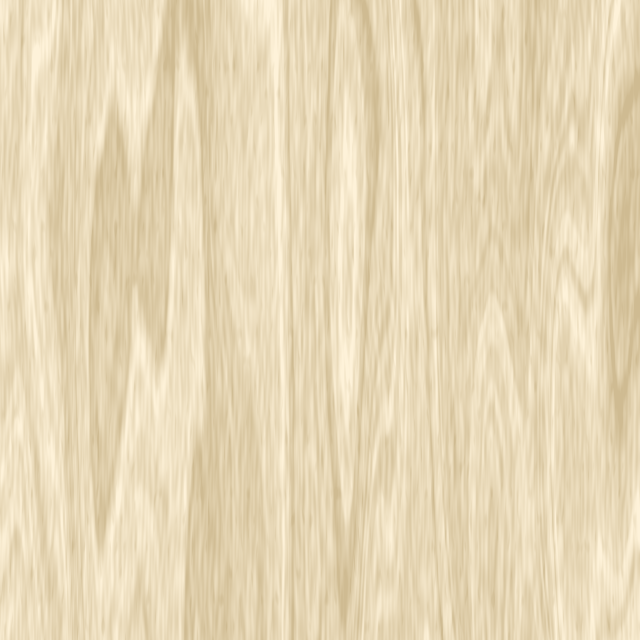
Write a WebGL 1 fragment shader that draws this texture.

```glsl
precision highp float;
uniform vec2 u_resolution;

const vec3 SHADOW_WOOD = vec3(0.86, 0.79, 0.645);
const vec3 PALE_WOOD = vec3(0.98, 0.93, 0.825);
const float MEAN_TONE = 0.43;
const float RING_DRIFT = 4.0;       // sideways slope of the ring field
const vec2 BROAD_SCALE = vec2(7.5, 0.75);
const vec2 MEDIUM_SCALE = vec2(18.0, 1.15);
const vec2 WOBBLE_SCALE = vec2(55.0, 5.0);
const vec2 SHADE_SCALE = vec2(8.0, 1.0);
const vec2 FIBRE_SCALE = vec2(230.0, 16.0);
const vec2 FLECK_SCALE = vec2(170.0, 24.0);
const float SHADE_STRENGTH = 0.4;
const float FIBRE_STRENGTH = 0.6;
const float FLECK_STRENGTH = 0.35;

float hash1(float n) {
  return fract(sin(n * 12.9898 + 4.137) * 43758.547);
}

vec2 gradientAt(vec2 cell) {
  float angle = 6.28319 * fract(sin(dot(cell, vec2(127.1, 311.7))) * 43758.547);
  return vec2(cos(angle), sin(angle));
}

float gradientNoise(vec2 p) {
  vec2 i = floor(p);
  vec2 f = p - i;
  vec2 u = f * f * f * (f * (f * 6.0 - 15.0) + 10.0);
  float a = dot(gradientAt(i), f);
  float b = dot(gradientAt(i + vec2(1.0, 0.0)), f - vec2(1.0, 0.0));
  float c = dot(gradientAt(i + vec2(0.0, 1.0)), f - vec2(0.0, 1.0));
  float d = dot(gradientAt(i + vec2(1.0, 1.0)), f - vec2(1.0, 1.0));
  return mix(mix(a, b, u.x), mix(c, d, u.x), u.y);
}

// Random levels joined by fairly crisp steps
float lineNoise(float x) {
  float i = floor(x);
  return mix(hash1(i), hash1(i + 1.0), smoothstep(0.12, 0.88, x - i)) - 0.5;
}

// Smooth field whose contours are the growth rings cut lengthwise
float ringField(vec2 p) {
  return RING_DRIFT * p.x
    + gradientNoise(p * BROAD_SCALE + 17.3)
    + 0.42 * gradientNoise(p * MEDIUM_SCALE + 41.7)
    + 0.025 * gradientNoise(p * WOBBLE_SCALE + 73.1);
}

// One layer of rings, faded out where it is finer than the pixel grid
float ringLayer(float field, float footprint, float frequency, float seed) {
  float blur = frequency * footprint;
  return lineNoise(field * frequency + seed) / (1.0 + blur * blur);
}

void main() {
  vec2 p = gl_FragCoord.xy / u_resolution;

  // Growth rings from broad bands to thin lines
  float field = ringField(p);
  float footprint = abs(ringField(p + vec2(1.0 / u_resolution.x, 0.0)) - field);
  float rings = 0.75 * ringLayer(field, footprint, 4.5, 11.0)
    + 0.75 * ringLayer(field, footprint, 12.0, 57.0)
    + 0.65 * ringLayer(field, footprint, 27.0, 131.0);

  // Soft patches of stain
  float shade = gradientNoise(p * SHADE_SCALE + 91.9);

  // Fine fibres and short dark pores, leaning slightly with the grain
  vec2 grain = p + vec2(0.012 * gradientNoise(p * vec2(5.0, 2.0) + 5.5), 0.0);
  float fibre = gradientNoise(grain * FIBRE_SCALE)
    + 0.5 * gradientNoise(grain * FIBRE_SCALE * vec2(0.45, 0.5) + 23.0);
  float fleck = smoothstep(0.25, 0.6, gradientNoise(grain * FLECK_SCALE + 61.0));

  float tone = MEAN_TONE + rings + SHADE_STRENGTH * shade
    + FIBRE_STRENGTH * fibre - FLECK_STRENGTH * fleck;
  tone = clamp(tone, -0.4, 1.14);
  gl_FragColor = vec4(mix(SHADOW_WOOD, PALE_WOOD, tone), 1.0);
}
```
